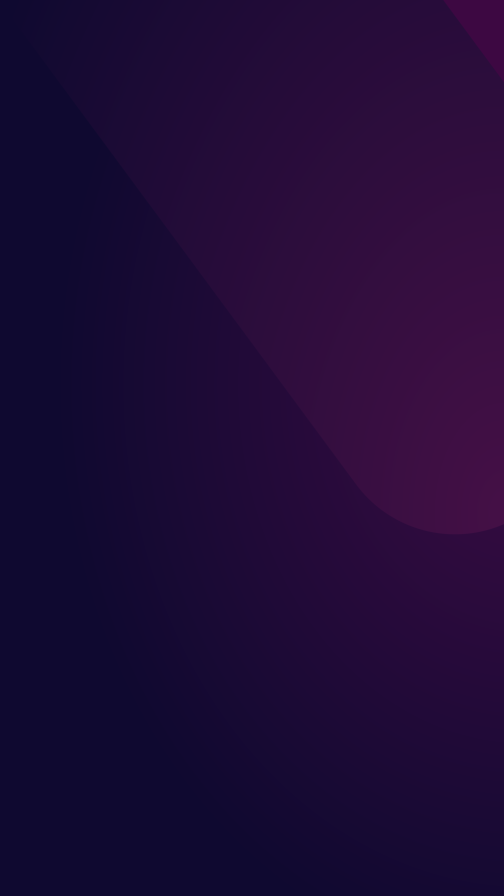
Write a Shadertoy shader that draws this background.

```glsl
#define NIGHT vec3(0.060, 0.036, 0.188)
#define PLUM vec3(0.235, 0.045, 0.265)
#define BERRY vec3(0.270, 0.062, 0.275)
#define CORNER_TINT vec3(0.240, 0.030, 0.260)
#define BAND_DIR vec2(0.594, -0.8045)
#define BAND_PIVOT vec2(0.9028, 0.9616)
#define BAND_RADIUS 0.244
#define BAND_FAR_EDGE 0.466

// Elliptical falloff: 1 at the centre, 0 at the rim
float glow(vec2 p, vec2 centre, vec2 radii) {
    return clamp(1.0 - length((p - centre) / radii), 0.0, 1.0);
}

// Signed distance to a quadrant whose corner is rounded about the origin
float roundedCorner(vec2 q, float radius) {
    return length(max(q, 0.0)) + min(max(q.x, q.y), 0.0) - radius;
}

// Antialiased coverage of the inside of a distance field
float coverage(float dist, float pixel) {
    return 1.0 - smoothstep(-0.75 * pixel, 0.75 * pixel, dist);
}

void mainImage(out vec4 fragColor, in vec2 fragCoord) {
    // Canvas width is one unit; height follows a 9:16 frame
    vec2 p = fragCoord / iResolution.xy * vec2(1.0, 16.0 / 9.0);
    float pixel = 1.0 / iResolution.x;

    // Frame aligned with the slanted band
    vec2 across = vec2(-BAND_DIR.y, BAND_DIR.x);
    vec2 local = vec2(dot(p - BAND_PIVOT, BAND_DIR), dot(p - BAND_PIVOT, across));

    // Backdrop
    vec3 color = mix(NIGHT, PLUM, glow(p, vec2(1.042, 1.014), vec2(0.926, 1.157)));

    // Slanted band with a rounded lower end
    vec3 bandColor = mix(NIGHT, BERRY, glow(p, vec2(1.0, 0.759), vec2(1.157, 1.852)));
    float bandDist = roundedCorner(vec2(local.x, -local.y), BAND_RADIUS);
    color = mix(color, bandColor, coverage(bandDist, pixel));

    // Bright wedge beyond the far edge of the band
    color = mix(color, CORNER_TINT, coverage(BAND_FAR_EDGE - local.y, pixel));

    fragColor = vec4(color, 1.0);
}
```
